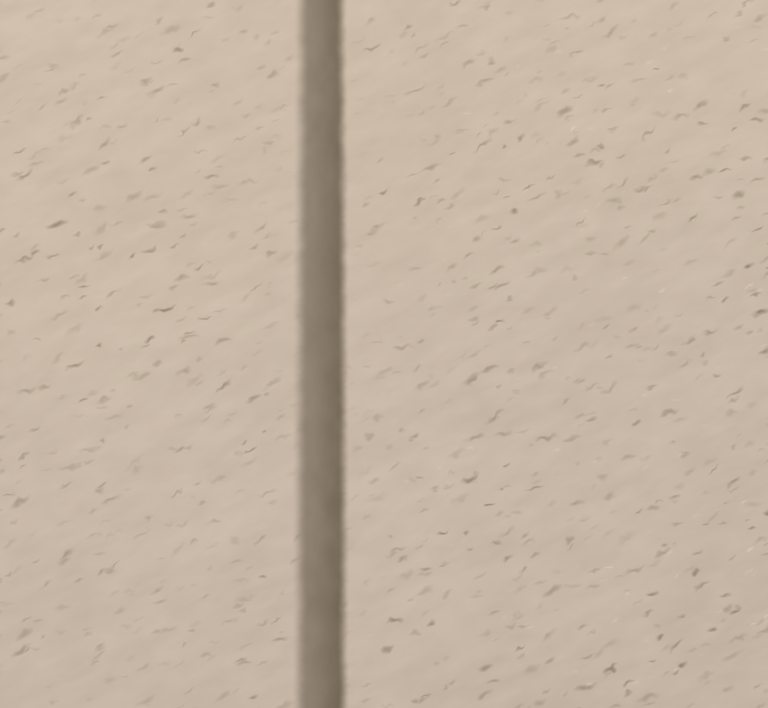
Write a Shadertoy shader that draws this texture.

```glsl
// Beige plaster wall split by one soft vertical groove.
// The wall is a gentle gradient with streaky noise and slanted pits scattered
// on jittered grids; the groove is a pair of blurred, slightly ragged edges.

#define GROOVE_LEFT 0.3905
#define GROOVE_RIGHT 0.4475
#define LEFT_BLUR 0.0105
#define RIGHT_BLUR 0.0080
#define PIT_SLANT 0.42
#define PIT_CELL 0.043
#define PIT_STRENGTH 0.60
#define GRAIN 0.045
#define WALL_TOP vec3(0.812, 0.745, 0.672)
#define WALL_BOTTOM vec3(0.768, 0.707, 0.644)
#define PIT_COLOR vec3(0.50, 0.44, 0.365)

float hash(vec2 p) {
    return fract(sin(dot(p, vec2(127.1, 311.7))) * 43758.545);
}

float noise(vec2 p) {
    vec2 i = floor(p), f = fract(p);
    f = f * f * (3.0 - 2.0 * f);
    return mix(mix(hash(i), hash(i + vec2(1, 0)), f.x),
               mix(hash(i + vec2(0, 1)), hash(i + vec2(1, 1)), f.x), f.y);
}

float fbm(vec2 p) {
    float sum = 0.0, amp = 0.5;
    for (int i = 0; i < 4; i++) {
        sum += amp * noise(p);
        p = p * 2.03 + 17.3;
        amp *= 0.5;
    }
    return sum;
}

// Counterclockwise rotation
mat2 rotation(float a) {
    return mat2(cos(a), sin(a), -sin(a), cos(a));
}

// Darkness of slanted pits, one candidate in each cell of a jittered grid.
float pits(vec2 p, float cell, float amount, float seed) {
    vec2 q = p / cell;
    vec2 home = floor(q);
    vec2 ragged = vec2(noise(q * 5.0 + seed), noise(q * 5.0 + seed + 31.0)) - 0.5;
    float dark = 0.0;
    for (int y = -1; y <= 1; y++)
    for (int x = -1; x <= 1; x++) {
        vec2 id = home + vec2(x, y);
        vec2 key = id + seed;
        float present = step(hash(key + 3.7), amount);
        vec2 center = id + vec2(hash(key), hash(key + 19.1));
        float angle = PIT_SLANT + (hash(key + 7.3) - 0.5) * 0.6;
        vec2 d = rotation(-angle) * (q - center + ragged * 0.16);
        vec2 radius = vec2(mix(0.17, 0.42, hash(key + 11.9)),
                           mix(0.075, 0.13, hash(key + 5.1)));
        float shape = 1.0 - smoothstep(0.0, 1.2, length(d / radius));
        float depth = mix(0.25, 1.0, pow(hash(key + 23.4), 2.0));
        dark = max(dark, present * shape * depth);
    }
    return dark;
}

void mainImage(out vec4 fragColor, in vec2 fragCoord) {
    vec2 uv = fragCoord / iResolution.xy;
    vec2 p = fragCoord / iResolution.y;

    // Wall light, broad mottling and soft slanted grain
    float shade = clamp(0.88 - 0.8 * uv.y + 0.22 * (uv.x - 0.5), 0.0, 1.0);
    vec3 wall = mix(WALL_TOP, WALL_BOTTOM, shade);
    vec2 along = rotation(-PIT_SLANT) * p;
    float mottle = fbm(p * 7.0) - 0.47;
    float grain = fbm(along * vec2(24.0, 58.0)) - 0.47;
    wall += 0.022 * mottle + GRAIN * grain;

    // Pits, thinning out in patches and close to the groove
    float patches = 0.6 + 0.6 * smoothstep(0.3, 0.65, fbm(p * 4.5 + 8.0));
    float gap = max(GROOVE_LEFT - uv.x, uv.x - GROOVE_RIGHT);
    patches *= mix(0.35, 1.0, smoothstep(0.0, 0.05, gap));
    float dark = max(pits(p, PIT_CELL, 0.72, 2.0),
                     0.8 * pits(p + 0.37, PIT_CELL * 0.7, 0.5, 53.0));
    wall = mix(wall, PIT_COLOR, clamp(dark * patches * PIT_STRENGTH, 0.0, 1.0));

    // Small pale chips, denser on the right
    float chips = pits(p + 1.7, PIT_CELL * 0.55, 0.13, 91.0);
    wall += 0.06 * chips * smoothstep(0.25, 0.95, uv.x);

    // Groove: paler left slope, darker right side
    float t = clamp((uv.x - GROOVE_LEFT) / (GROOVE_RIGHT - GROOVE_LEFT), 0.0, 1.0);
    vec3 groove = mix(vec3(0.560, 0.510, 0.450), vec3(0.475, 0.422, 0.352),
                      smoothstep(0.1, 1.0, t));
    groove += 0.05 * (fbm(p * vec2(45.0, 28.0)) - 0.47);
    groove += 0.02 * (uv.y - 0.5);

    // Ragged blurred edges, a touch narrower toward the top
    float rag = 0.004 * (fbm(p * vec2(40.0, 55.0)) - 0.47);
    float taper = 0.002 * smoothstep(0.5, 1.0, uv.y);
    float left = smoothstep(-LEFT_BLUR, LEFT_BLUR, uv.x - GROOVE_LEFT - taper + rag);
    float right = smoothstep(-RIGHT_BLUR, RIGHT_BLUR, GROOVE_RIGHT - taper - uv.x + rag);
    vec3 color = mix(wall, groove, left * right);

    fragColor = vec4(clamp(color, 0.0, 1.0), 1.0);
}
```
